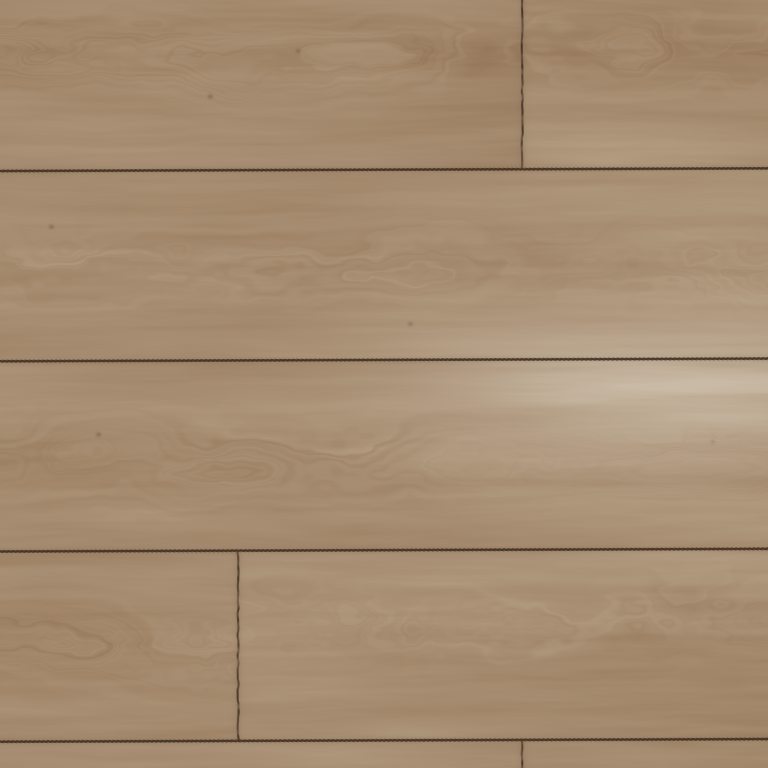
Write a Shadertoy shader that draws this texture.

```glsl
const float ROW_PITCH = 0.2477;
const float ROW_START = 0.0342;
const float ROW_TILT = 0.0035;
const float PLANK_LENGTH = 1.6;
const float JOINT_START = 0.68;
const float JOINT_STEP = 0.37;
const float SEAM_HALF = 0.0016;
const float JOINT_HALF = 0.0013;
const float STREAK_AMOUNT = 0.95;
const float FIGURE_AMOUNT = 0.85;
const vec2 SHEEN_CENTER = vec2(0.87, 0.495);

const vec3 DARK_OAK = vec3(0.615, 0.505, 0.395);
const vec3 LIGHT_OAK = vec3(0.695, 0.605, 0.495);
const vec3 SHEEN = vec3(0.79, 0.73, 0.65);
const vec3 GROOVE = vec3(0.25, 0.18, 0.13);
const vec3 EDGE_SHADE = vec3(0.47, 0.38, 0.29);

float hash(vec2 p) {
    vec3 q = fract(p.xyx * vec3(0.1031, 0.1030, 0.0973));
    q += dot(q, q.yzx + 33.33);
    return fract((q.x + q.y) * q.z);
}

float noise(vec2 p) {
    vec2 i = floor(p), f = fract(p);
    f = f * f * f * (f * (f * 6.0 - 15.0) + 10.0);
    return mix(mix(hash(i), hash(i + vec2(1, 0)), f.x),
               mix(hash(i + vec2(0, 1)), hash(i + vec2(1, 1)), f.x), f.y);
}

float fbm(vec2 p) {
    float sum = 0.0, amp = 0.533;
    for (int i = 0; i < 4; i++) {
        sum += amp * noise(p);
        p = p * 2.03 + vec2(17.3, 9.1);
        amp *= 0.5;
    }
    return sum;
}

// Straight grain plus arched figure around the heart line of a plank
float woodTone(vec2 uv, float v, vec2 id) {
    vec2 p = uv + vec2(hash(id + 31.0), hash(id + 57.0)) * 23.0;
    float wave = 0.025 * (fbm(p * vec2(3.0, 7.0)) - 0.5);
    float streak = 0.6 * fbm(vec2(p.x * 2.2, (p.y + wave) * 42.0))
                 + 0.4 * fbm(vec2(p.x * 7.0, (p.y + wave) * 120.0));

    float heartLine = mix(0.42, 0.64, hash(id + 83.0));
    float offset = v - heartLine + 0.12 * (noise(vec2(p.x * 3.0, 4.0)) - 0.5);
    float heart = exp(-offset * offset * 22.0);
    float bend = fbm(p * vec2(6.5, 14.0)) - 0.5;
    float growth = abs(offset) + 1.1 * heart * bend;
    float rings = 0.65 * noise(vec2(growth * 17.0, p.x * 2.0))
                + 0.35 * noise(vec2(growth * 43.0, p.x * 5.0));
    float cloud = fbm(p * vec2(3.0, 12.0));

    return 0.56 + STREAK_AMOUNT * (streak - 0.5)
         + FIGURE_AMOUNT * (rings - 0.5) * (0.2 + 0.8 * heart)
         + 0.6 * (cloud - 0.5) - 0.16 * heart
         + 0.3 * (hash(id + 11.0) - 0.5);
}

// Sparse pin knots, at most one in each cell
float pinKnot(vec2 uv) {
    vec2 cell = floor(uv * 6.0);
    vec2 center = 0.2 + 0.6 * vec2(hash(cell + 5.0), hash(cell + 19.0));
    vec2 d = (fract(uv * 6.0) - center) / 6.0;
    float present = step(0.86, hash(cell + 71.0));
    return present * exp(-dot(d * vec2(1.0, 1.3), d) / 0.000012);
}

float line(float d, float halfWidth, float px) {
    return 1.0 - smoothstep(halfWidth - px, halfWidth + px, abs(d));
}

void mainImage(out vec4 fragColor, in vec2 fragCoord) {
    vec2 uv = fragCoord / iResolution.xy;
    float px = 0.8 / iResolution.y;

    // Plank layout with staggered end joints
    float rowPos = (uv.y - ROW_START - ROW_TILT * uv.x) / ROW_PITCH;
    float row = floor(rowPos);
    float v = rowPos - row;
    float along = uv.x - JOINT_START + JOINT_STEP * mod(row + 1.0, 4.0);
    vec2 id = vec2(floor(along / PLANK_LENGTH), row) + 40.0;
    float seamDist = (v - round(v)) * ROW_PITCH;
    float jointDist = along - PLANK_LENGTH * round(along / PLANK_LENGTH);

    // Wood, with slightly darker upper and lower right corners
    float tone = woodTone(uv, v, id);
    float corner = smoothstep(0.3, 1.0, uv.x) * smoothstep(0.25, 0.5, abs(uv.y - 0.5));
    vec3 color = mix(DARK_OAK, LIGHT_OAK, tone - 0.35 * corner);
    color = mix(color, EDGE_SHADE, 0.6 * pinKnot(uv));

    // Window sheen broken up by the grain
    vec2 s = (uv - SHEEN_CENTER) / vec2(0.3, 0.075);
    vec2 wide = (uv - SHEEN_CENTER) / vec2(0.42, 0.17);
    float gloss = 0.62 * exp(-dot(s, s)) + 0.24 * exp(-dot(wide, wide));
    gloss *= 0.65 + 0.7 * fbm(uv * vec2(4.0, 75.0));
    color = mix(color, SHEEN, clamp(gloss, 0.0, 1.0));

    // Soft shading beside the grooves, then the grooves with worn edges
    float shade = exp(-abs(seamDist) / 0.003) * 0.45;
    color = mix(color, EDGE_SHADE, shade);
    float bead = 0.0003 * sin(uv.x * 1100.0 + seamDist * 1400.0);
    float seam = line(seamDist, SEAM_HALF + bead, px);
    color = mix(color, GROOVE, 0.9 * seam);
    float wobble = 0.0014 * (noise(vec2(uv.y * 110.0, row)) - 0.5);
    float wear = 0.4 + 0.5 * noise(vec2(uv.y * 150.0, row + 7.0));
    float joint = line(jointDist + wobble, JOINT_HALF, px);
    color = mix(color, EDGE_SHADE, 0.4 * exp(-abs(jointDist) / 0.003));
    color = mix(color, GROOVE, joint * wear);

    fragColor = vec4(color, 1.0);
}
```
